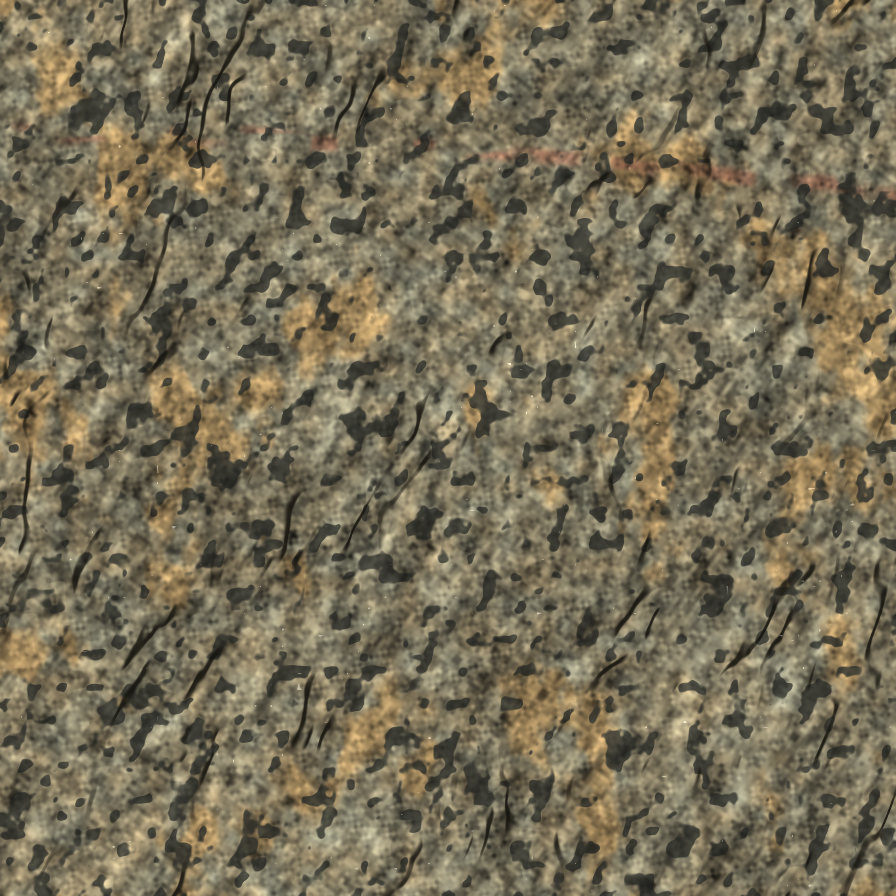
Give the GLSL for this texture, as a three.js fragment shader.

```glsl
varying vec2 vUv;

float hash(vec2 p) {
  return fract(sin(dot(p, vec2(127.1, 311.7))) * 43758.5453);
}

float noise(vec2 p) {
  vec2 i = floor(p), f = fract(p);
  f = f * f * (3.0 - 2.0 * f);
  return mix(mix(hash(i), hash(i + vec2(1, 0)), f.x),
             mix(hash(i + vec2(0, 1)), hash(i + vec2(1, 1)), f.x), f.y);
}

float fbm(vec2 p) {
  float sum = 0.0, amp = 0.54;
  for (int i = 0; i < 4; i++) {
    sum += amp * noise(p);
    p = mat2(1.6, 1.2, -1.2, 1.6) * p + 17.3;
    amp *= 0.52;
  }
  return sum;
}

// Upright features leaning slightly to the right
vec2 lean(vec2 p) {
  return vec2(p.x - 0.3 * p.y, p.y);
}

float bumps(vec2 p) {
  return fbm(lean(p) * vec2(27.0, 17.0) + 4.0);
}

float ledges(vec2 p) {
  return fbm(lean(p) * vec2(12.0, 5.5) + 31.0);
}

// Thin broken shadows below ledges that fall away from the light
float crevices(vec2 p) {
  float level = ledges(p);
  float line = abs(fract(level * 5.0) - 0.5) / 5.0;
  vec2 d = vec2(0.006, -0.003);
  float drop = ledges(p - d) - ledges(p + d);
  float broken = smoothstep(0.48, 0.66, fbm(p * 10.0 + 53.0));
  return (1.0 - smoothstep(0.008, 0.03, line)) * smoothstep(0.01, 0.07, drop) * broken;
}

void main() {
  vec2 p = vUv;
  vec2 warped = p + 0.006 * (vec2(noise(p * 75.0), noise(p * 75.0 + 40.0)) - 0.5);

  // Relief lit from the upper left
  vec2 d = vec2(0.004, -0.0025);
  float relief = bumps(p + d) - bumps(p - d);
  float slope = ledges(p + d) - ledges(p - d);

  // Mineral grains
  float coarse = noise(warped * 85.0 + 9.0) - 0.5;
  float fine = noise(mat2(0.8, 0.6, -0.6, 0.8) * p * 210.0) - 0.5;
  float broad = fbm(p * 5.0 + 71.0) - 0.5;
  float tone = 0.46 + 0.62 * relief + 0.35 * slope + 0.24 * coarse + 0.25 * fine + 0.14 * broad;
  float pale = smoothstep(0.62, 0.8, noise(warped * 58.0 + 23.0));
  tone += 0.08 * pale;
  vec3 tint = mix(vec3(1.0, 0.99, 0.84), vec3(1.09, 0.98, 0.75), noise(p * 46.0 + 5.0));
  vec3 color = tone * tint;

  // Ochre stains
  float ochre = smoothstep(0.6, 0.74, fbm(p * vec2(15.0, 11.0) + 88.0));
  color = mix(color, (tone + 0.06) * vec3(1.2, 0.98, 0.64), 0.8 * ochre);

  // Faint rusty streak
  float streakY = 0.85 - 0.07 * p.x * p.x + 0.012 * (noise(p * 14.0) - 0.5);
  float streak = 1.0 - smoothstep(0.003, 0.015, abs(p.y - streakY));
  streak *= smoothstep(0.4, 0.7, noise(p * vec2(36.0, 50.0) + 3.0));
  color = mix(color, tone * vec3(1.15, 0.76, 0.6), 0.65 * streak);

  // Dark bluish mica
  float mica = 0.78 * noise(lean(warped) * vec2(68.0, 56.0) + 61.0) + 0.22 * noise(p * 150.0);
  float micaMask = smoothstep(0.64, 0.74, mica);
  color = mix(color, vec3(0.18, 0.185, 0.165) * (0.5 + 1.1 * tone), 0.85 * micaMask);

  // Deep shadows and tiny glints
  color = mix(color, vec3(0.085, 0.077, 0.055), 0.88 * crevices(p));
  float glint = smoothstep(0.95, 0.99, noise(p * 165.0 + 12.0)) * smoothstep(0.5, 0.7, noise(p * 31.0));
  color += 0.28 * glint;

  gl_FragColor = vec4(clamp(color, 0.04, 0.95), 1.0);
}
```
